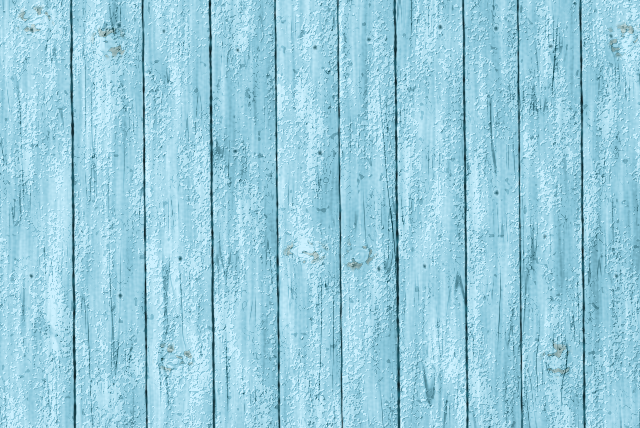
A WebGL 2 fragment shader for this texture:

```glsl
#version 300 es
precision highp float;

#define PLANKS 10
#define ASPECT 1.5
#define LEAN 0.0065
#define SEAM_HALF 0.0014
#define BASE_TONE 0.655
#define FLAKE_SCALE 92.0
#define FLAKE_RELIEF 0.055
#define GRAIN_DEPTH 0.14
#define FADE_DEPTH 0.11
#define CRACK_DEPTH 0.26
#define NAIL_RADIUS 0.0044

uniform vec2 u_resolution;
out vec4 outColor;

const vec3 DEEP = vec3(0.10, 0.30, 0.35);
const vec3 TEAL = vec3(0.53, 0.77, 0.85);
const vec3 PALE = vec3(0.73, 0.90, 0.96);
const vec3 BARE = vec3(0.50, 0.57, 0.54);

// Plank borders across the width, and the height of each knot (negative: none)
const float EDGES[PLANKS + 1] = float[](-0.02, 0.111, 0.223, 0.328, 0.430, 0.528, 0.617, 0.724, 0.809, 0.907, 1.02);
const float KNOTS[PLANKS] = float[](0.95, 0.90, 0.16, -1.0, 0.41, 0.40, -1.0, -1.0, 0.16, 0.91);

vec2 hash2(vec2 cell) {
  uvec2 k = uvec2(ivec2(cell)) * uvec2(73857u, 19351u) + 9781u;
  uint n = (k.x ^ (k.y << 7)) * 277803737u;
  n = (n ^ (n >> 15)) * 668265263u;
  n ^= n >> 16;
  return vec2(n & 65535u, n >> 16) / 65535.0;
}

// Gradient noise, about -1 to 1
float noise(vec2 p) {
  vec2 c = floor(p), f = p - c, s = f * f * f * (f * (f * 6.0 - 15.0) + 10.0);
  vec4 g;
  for (int i = 0; i < 4; i++) {
    vec2 o = vec2(i & 1, i >> 1);
    float a = 6.2832 * hash2(c + o).x;
    g[i] = dot(vec2(cos(a), sin(a)), f - o);
  }
  return 1.4 * mix(mix(g.x, g.y, s.x), mix(g.z, g.w, s.x), s.y);
}

// Ragged paint chips: 1 on a raised chip, 0 between chips
float flakes(vec2 p, float cover) {
  vec2 q = mat2(0.82, 0.57, -0.57, 0.82) * p * vec2(1.2, 0.85) * FLAKE_SCALE;
  float n = 0.7 * noise(q) + 0.6 * noise(q * 1.9 + 17.0) + 0.4 * noise(q * 3.3 + 5.0);
  return smoothstep(-0.08, 0.2, n + cover);
}

// Thin line where a noise value crosses zero
float crossing(float n, float width) {
  return 1.0 - smoothstep(0.2 * width, width, abs(n));
}

vec3 paint(float tone) {
  return tone < 0.53 ? mix(DEEP, TEAL, max(tone - 0.1, 0.0) / 0.43)
                     : mix(TEAL, PALE, min((tone - 0.53) / 0.2, 1.35));
}

void main() {
  vec2 uv = gl_FragCoord.xy / u_resolution;
  vec2 p = uv * vec2(ASPECT, 1.0);
  float px = 1.0 / u_resolution.y;

  // Find the plank and the distances to its two edges
  float x = uv.x - LEAN * (1.0 - uv.y) + 0.0008 * noise(vec2(uv.x * 5.0, uv.y * 17.0));
  int id = 0;
  for (int i = 1; i < PLANKS; i++) id += int(x >= EDGES[i]);
  float fromLeft = (x - EDGES[id]) * ASPECT, fromRight = (EDGES[id + 1] - x) * ASPECT;
  float gap = min(fromLeft, fromRight);
  float middle = 0.5 * (EDGES[id] + EDGES[id + 1]) * ASPECT;
  vec2 rnd = hash2(vec2(id, 31)), rnd2 = hash2(vec2(id, 57));

  // Knot position; the grain bends around it
  vec2 toKnot = p - vec2(middle + 0.05 * (rnd.x - 0.5), KNOTS[id]);
  float knotDist = length(toKnot * vec2(1.0, 1.2)) + 0.014 * noise(p * 28.0);
  float knot = exp(-knotDist * knotDist * 600.0);
  vec2 q = p + 9.0 * rnd + vec2(0.005 * noise(p * vec2(8.0, 5.0)) - 0.5 * toKnot.x * knot, 0.0);

  // Long wood grain and broad fading
  float grain = 0.45 * noise(q * vec2(48.0, 2.2)) + 0.5 * noise(q * vec2(95.0, 5.0) + 30.0)
              + 0.5 * noise(q * vec2(165.0, 10.0));
  float fade = 0.7 * noise(q * vec2(17.0, 1.8)) + 0.6 * noise(q * vec2(26.0, 6.0) + 21.0);
  float tone = BASE_TONE + 0.06 * (rnd2.x - 0.5) + 0.06 * (0.45 - uv.x);
  tone += GRAIN_DEPTH * grain + FADE_DEPTH * fade;

  // Chipped paint gathered in streaks, with lit and shaded rims
  float cover = 0.9 * noise(q * vec2(16.0, 4.0) + 40.0) + 0.5 * noise(q * vec2(36.0, 15.0)) - 0.25 + 0.4 * knot;
  float chip = flakes(q, cover);
  float relief = chip - flakes(q + vec2(-0.0018, 0.002), cover);
  tone += 0.11 * (chip - 0.35) + FLAKE_RELIEF * relief + 0.06 * min(relief, 0.0);
  tone += 0.05 * noise(q * vec2(120.0, 140.0));

  // Short crackle in the paint, narrow splits along the grain
  float flaw = noise(q * vec2(30.0, 13.0) + 91.0);
  float crackle = crossing(noise(q * vec2(85.0, 42.0) + 0.4 * grain), 0.09);
  tone -= 0.6 * CRACK_DEPTH * crackle * smoothstep(0.0, 0.45, flaw);
  float checks = crossing(noise(q * vec2(62.0, 4.0) + 52.0), 0.1);
  tone -= 0.7 * CRACK_DEPTH * checks * smoothstep(0.05, 0.5, noise(q * vec2(18.0, 9.0) + 33.0));
  float split = crossing(noise(q * vec2(17.0, 0.9) + 80.0), 0.04);
  tone -= CRACK_DEPTH * split * smoothstep(0.1, 0.5, noise(q * vec2(7.0, 4.0) + 63.0));

  // Streaks beside worn edges
  float worn = rnd2.y * (1.0 - smoothstep(0.0, 0.045, fromRight));
  tone -= worn * (0.04 + 0.16 * smoothstep(0.0, 0.4, grain));

  // Knot rings, flecks of missing paint and bare wood
  tone += knot * 0.04 * sin(knotDist * 420.0);
  float patches = noise(q * vec2(42.0, 34.0) + 11.0) + 0.7 * noise(q * vec2(105.0, 85.0));
  float fleck = smoothstep(0.6, 0.85, patches - 0.2 * chip);
  float bare = smoothstep(0.15, 0.4, patches) * smoothstep(0.15, 0.6, knot);
  float rim = crossing(patches - 0.2, 0.13) * smoothstep(0.15, 0.6, knot);
  tone -= 0.16 * fleck + 0.18 * rim;
  vec3 color = mix(paint(tone), BARE + 0.9 * (tone - 0.62), 0.6 * bare);

  // Nail holes: one near the top, one anywhere below
  for (int i = 0; i < 2; i++) {
    vec2 h = hash2(vec2(id, 90 + i));
    float y = i == 0 ? 0.88 + 0.07 * h.y : 0.25 + 0.45 * h.y;
    vec2 d = p - vec2(middle + 0.07 * (h.x - 0.5), y);
    float r = length(d * vec2(1.0, 0.85)) + 0.0015 * noise(p * 160.0);
    float size = NAIL_RADIUS * (0.65 + 0.4 * h.x);
    color = mix(color, PALE, 0.4 * (1.0 - smoothstep(0.0, 0.003, abs(r - size - 0.003))));
    color = mix(color, DEEP, 0.85 * (1.0 - smoothstep(size - 0.002 - px, size + px, r)));
  }

  // Dark seams, uneven in width and partly bridged by paint
  int seam = fromLeft < fromRight ? id : id + 1;
  float along = float(seam) * 7.3;
  float width = SEAM_HALF * (0.6 + 0.8 * hash2(vec2(seam, 5)).x);
  width *= 1.0 + 0.4 * noise(vec2(along, uv.y * 22.0)) + 0.6 * noise(vec2(along, uv.y * 85.0));
  float lip = smoothstep(0.002, 0.004, fromLeft) * (1.0 - smoothstep(0.004, 0.010, fromLeft));
  color += 0.03 * lip;
  color *= 1.0 - 0.12 * (1.0 - smoothstep(width, width + 0.004, gap));
  vec3 shade = DEEP * (0.85 + 0.7 * noise(vec2(along, uv.y * 45.0)));
  color = mix(color, shade, 1.0 - smoothstep(width - 0.5 * px, width + 0.0004 + 0.7 * px, gap));

  outColor = vec4(clamp(color, 0.0, 1.0), 1.0);
}
```
